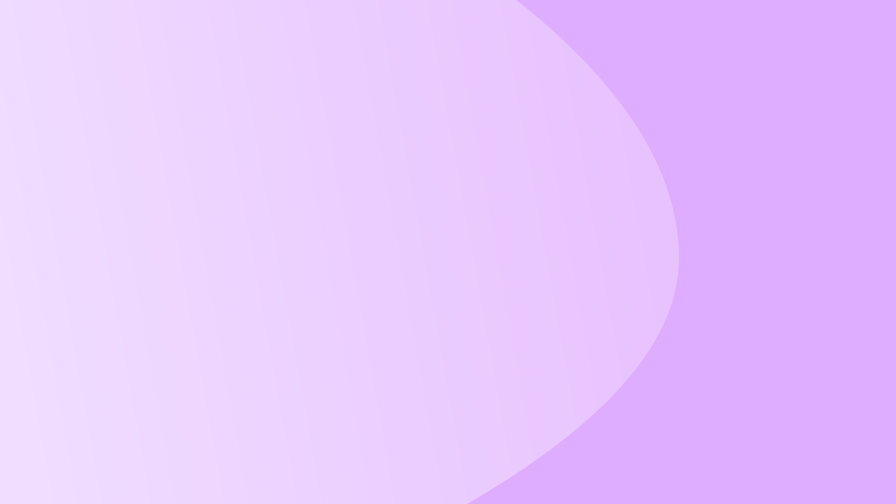
Give the GLSL for this background, as a Shadertoy shader.

```glsl
// A pale lilac lobe bulges from the left over a flat violet ground.
// Its rim is two half parabolas joined at the tip; its fill is a
// slightly tilted linear gradient that deepens toward the right.

#define GROUND_COLOR vec3(0.871, 0.680, 1.0)
#define PALE_COLOR   vec3(0.940, 0.866, 1.0)
#define DEEP_COLOR   vec3(0.908, 0.757, 1.0)
#define LOBE_TIP     vec2(1.347, 0.488)
#define UPPER_BEND   1.23
#define LOWER_BEND   1.765
#define TILT         0.18

// Approximate signed distance to the lobe's rim, negative inside
float lobeDistance(vec2 p) {
    vec2 d = p - LOBE_TIP;
    float bend = d.y > 0.0 ? UPPER_BEND : LOWER_BEND;
    float slope = 2.0 * bend * d.y;
    return (d.x + bend * d.y * d.y) / sqrt(1.0 + slope * slope);
}

// Tilted gradient across the lobe
vec3 lobeColor(vec2 p) {
    float t = (p.x + TILT * (p.y - 0.5)) / LOBE_TIP.x;
    return mix(PALE_COLOR, DEEP_COLOR, clamp(t, 0.0, 1.0));
}

void mainImage(out vec4 fragColor, in vec2 fragCoord) {
    // Canvas height is one unit
    vec2 p = fragCoord / iResolution.y;
    float halfPixel = 0.5 / iResolution.y;

    float ground = smoothstep(-halfPixel, halfPixel, lobeDistance(p));
    fragColor = vec4(mix(lobeColor(p), GROUND_COLOR, ground), 1.0);
}
```
